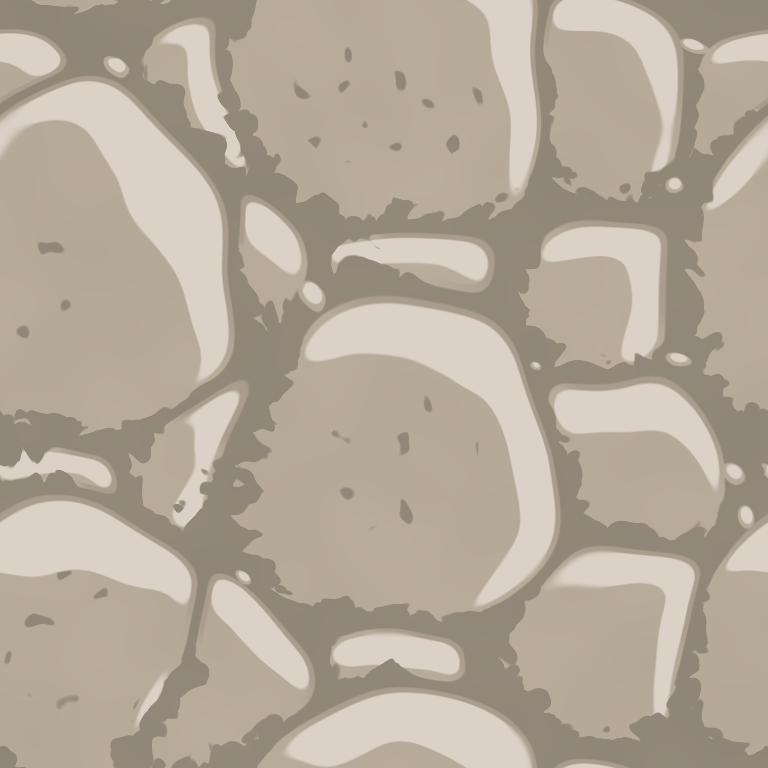
Give the GLSL for this texture, as a three.js fragment shader.

```glsl
// Flat-shaded cobbles on dark earth: a wrapped, jittered power diagram gives rounded
// stones of mixed size, each with a shifted-outline highlight on its lit side and a
// noise-bitten edge on its shaded side. Pebbles fill the wider gaps. Tiles both ways.
varying vec2 vUv;

const vec3 EARTH = vec3(0.57, 0.53, 0.47);
const vec3 STONE = vec3(0.715, 0.667, 0.60);
const vec3 RIM = vec3(0.665, 0.615, 0.555);
const vec3 SHINE = vec3(0.86, 0.82, 0.78);

const vec2 ORIGIN = vec2(0.08, 0.0);
const float GRID = 4.0;          // stones per side
const float JITTER = 0.5;        // share of a cell
const float BIG = 0.215;         // stone radii
const float MEDIUM = 0.132;
const float SMALL = 0.098;
const float ROUNDING = 0.25;     // corner rounding, share of radius
const float GAP = 0.006;         // half width of the narrowest joint
const float RIM_WIDTH = 0.007;
const float BITE = 0.065;        // depth of the ragged edge
const float WARP = 0.05;
const float PEBBLE_GRID = 11.0;
const float PEBBLE_SIZE = 0.03;
const float PEBBLE_SHARE = 0.55; // share of gaps that hold a pebble
const float SOFT = 0.0015;       // edge smoothing
const vec2 LIGHT = vec2(0.58, 0.81);

struct Stone { vec2 cell; vec2 centre; float radius; vec2 light; };

// Whole-number modulo, safe against rounding in the division
vec2 wrap(vec2 cell, float period) {
  return cell - period * floor((cell + 0.5) / period);
}

vec2 hash2(vec2 p) {
  vec3 q = fract((p.xyx + 17.0) * vec3(0.1031, 0.1030, 0.0973));
  q += dot(q, q.yzx + 33.33);
  return fract((q.xx + q.yz) * q.zy);
}

float corner(vec2 cell, vec2 offset, vec2 f, float period) {
  float angle = 6.2832 * hash2(wrap(cell + offset, period) + period).x;
  return dot(vec2(cos(angle), sin(angle)), f - offset);
}

// Gradient noise that wraps over the unit square
float noise(vec2 p, float period) {
  vec2 i = floor(p * period), f = fract(p * period);
  vec2 u = f * f * f * (f * (f * 6.0 - 15.0) + 10.0);
  float low = mix(corner(i, vec2(0, 0), f, period), corner(i, vec2(1, 0), f, period), u.x);
  float high = mix(corner(i, vec2(0, 1), f, period), corner(i, vec2(1, 1), f, period), u.x);
  return mix(low, high, u.y);
}

vec2 noise2(vec2 p, float period) {
  return vec2(noise(p, period), noise(p + vec2(0.37, 0.61), period));
}

float smin(float a, float b, float k) {
  float h = max(k - abs(a - b), 0.0) / k;
  return min(a, b) - 0.25 * h * h * k;
}

float cover(float depth) { return smoothstep(-SOFT, SOFT, depth); }

// Big stones are staggered; medium and small ones sit between them
Stone stoneAt(vec2 cell) {
  vec2 id = wrap(cell, GRID);
  vec2 h = hash2(id), v = hash2(id + 40.0);
  float kind = wrap(vec2(id.x + 2.0 * id.y), 4.0).x;
  float radius = kind < 0.5 ? BIG : (abs(kind - 2.0) < 0.5 ? SMALL : MEDIUM);
  vec2 centre = (cell + 0.5 + JITTER * (h - 0.5)) / GRID;
  return Stone(cell, centre, radius * mix(0.87, 1.13, v.x), normalize(LIGHT + 0.5 * (v - 0.5)));
}

Stone nearestStone(vec2 p) {
  Stone best = stoneAt(floor(p * GRID));
  float bestPower = 9.0;
  for (int j = -1; j <= 1; j++) for (int i = -1; i <= 1; i++) {
    Stone s = stoneAt(floor(p * GRID) + vec2(i, j));
    vec2 d = p - s.centre;
    float power = dot(d, d) - s.radius * s.radius;
    if (power < bestPower) { bestPower = power; best = s; }
  }
  return best;
}

// Depth inside a stone: positive within, negative outside
float stoneDepth(vec2 p, Stone s) {
  float depth = s.radius * 1.14 - length(p - s.centre);
  for (int j = -2; j <= 2; j++) for (int i = -2; i <= 2; i++) {
    if (i == 0 && j == 0) continue;
    Stone o = stoneAt(s.cell + vec2(i, j));
    vec2 across = o.centre - s.centre;
    float span = length(across);
    float edge = 0.5 * (span + (s.radius * s.radius - o.radius * o.radius) / span);
    depth = smin(depth, edge - dot(p - s.centre, across) / span, ROUNDING * s.radius);
  }
  return depth - GAP;
}

// Depths of pebble body (x) and pebble highlight (y), sized to the free room
vec2 pebbleDepth(vec2 p) {
  vec2 depth = vec2(-1.0);
  float wobble = noise(p, 37.0);
  for (int j = -1; j <= 1; j++) for (int i = -1; i <= 1; i++) {
    vec2 cell = floor(p * PEBBLE_GRID) + vec2(i, j);
    vec2 id = wrap(cell, PEBBLE_GRID);
    vec2 h = hash2(id + 71.0);
    vec2 centre = (cell + 0.5 + 0.7 * (h - 0.5)) / PEBBLE_GRID;
    vec2 d = p - centre;
    if (length(d) > 0.045 || hash2(id + 131.0).x > PEBBLE_SHARE) continue;
    float room = -stoneDepth(centre, nearestStone(centre));
    if (room < 0.006) continue;
    float r = min(0.8 * room + 0.003, PEBBLE_SIZE);
    d = vec2(d.x + (h.x - 0.2) * d.y, 1.2 * d.y);
    float bent = 0.5 * r * wobble;
    depth = max(depth, vec2(r - length(d), 0.68 * r - length(d - 0.22 * r * LIGHT)) + bent);
  }
  return depth;
}

void main() {
  vec2 uv = vUv + ORIGIN;
  vec2 p = uv + WARP * noise2(uv, 5.0);
  Stone s = nearestStone(p);
  float lit = dot(normalize(p - s.centre + 1e-5), s.light);
  float smoothDepth = stoneDepth(p, s);

  // Ragged shaded edge: sharp teeth between rounded bays
  vec2 torn = uv + 0.016 * noise2(uv, 19.0);
  float bite = abs(noise(torn, 21.0)) + 0.3 * abs(noise(torn, 43.0));
  bite *= BITE * min(1.0, 7.0 * s.radius);
  float depth = smoothDepth - bite * smoothstep(-0.15, 0.45, -lit);

  // Highlight: inset outline minus the same outline moved away from the light
  float shift = 0.027 + 0.2 * s.radius;
  float inner = stoneDepth(p + s.light * shift, s) + 0.025 * noise(uv, 9.0);
  float shine = smin(smoothDepth - RIM_WIDTH, RIM_WIDTH - inner, 0.026);
  float blur = mix(SOFT, 0.006, smoothstep(0.25, 0.45, noise(uv, 6.0)));

  // Dark chips near the middle of big stones
  float chip = (noise(torn, 29.0) - 0.4) / 29.0;
  chip = min(chip, 0.45 * s.radius - length(p - s.centre));
  chip = min(chip, s.radius - 0.16);

  // Paint from the ground up
  float tone = 1.0 + 0.025 * noise(uv, 4.0) + 0.015 * noise(uv, 11.0);
  vec2 pebble = pebbleDepth(p);
  vec3 colour = mix(EARTH * tone, STONE, cover(pebble.x));
  colour = mix(colour, SHINE, cover(pebble.y));
  float rim = cover(RIM_WIDTH - smoothDepth) * smoothstep(0.1, 0.6, lit);
  vec3 face = mix(STONE * tone, RIM, rim);
  face = mix(face, EARTH, cover(chip));
  face = mix(face, SHINE, smoothstep(-blur, blur, shine));
  gl_FragColor = vec4(mix(colour, face, cover(depth)), 1.0);
}
```
